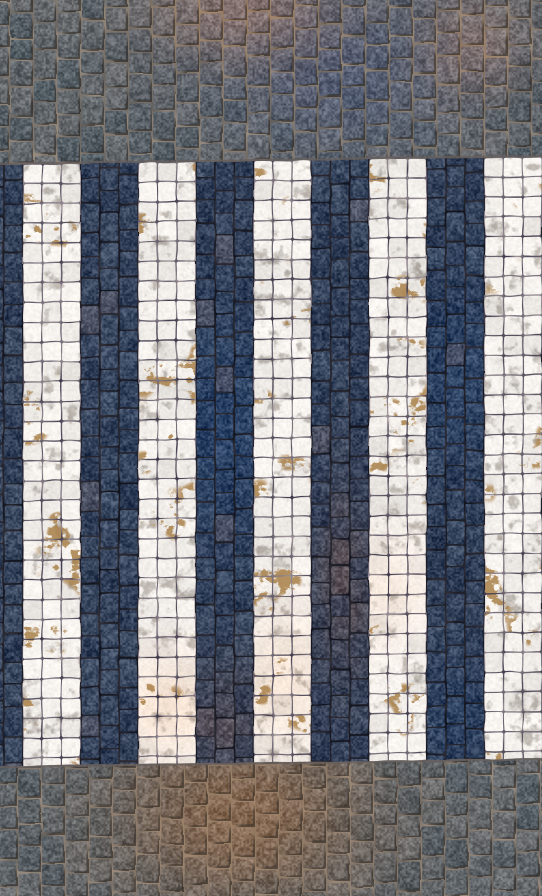
Write a WebGL 2 fragment shader that draws this texture.

```glsl
#version 300 es
precision highp float;
// Cobbled street crossing: white setts in three-column stripes between navy
// setts, with staggered grey paving above and below. Every stone is a rounded
// box in a jittered grid; noise adds grain, stains and soft warm light.
uniform vec2 u_resolution;
out vec4 fragColor;

const float ASPECT = 0.6055;
const float COLUMN = 0.02148;      // width of one sett in the stripes
const float STRIPE_START = 0.0255;

float hash(vec2 p) {
    vec3 q = fract(vec3(p.xyx) * 0.1031);
    q += dot(q, q.yzx + 33.33);
    return fract((q.x + q.y) * q.z);
}

float noise(vec2 p) {
    vec2 i = floor(p), f = fract(p);
    f = f * f * (3.0 - 2.0 * f);
    return mix(mix(hash(i), hash(i + vec2(1, 0)), f.x),
               mix(hash(i + vec2(0, 1)), hash(i + vec2(1, 1)), f.x), f.y);
}

float fbm(vec2 p) {
    float sum = 0.0, amp = 0.5;
    for (int i = 0; i < 4; i++) {
        sum += amp * noise(p);
        p = p * 2.03 + 17.1;
        amp *= 0.5;
    }
    return sum;
}

float glow(vec2 p, vec2 centre, vec2 radius) {
    vec2 d = (p - centre) / radius;
    return exp(-dot(d, d));
}

float roundBox(vec2 p, vec2 halfSize, float r) {
    vec2 d = abs(p) - halfSize + r;
    return length(max(d, 0.0)) + min(max(d.x, d.y), 0.0) - r;
}

// Returns signed distance, stone hash, and position inside the stone (-1..1).
vec4 stone(vec2 p, vec2 size, float stagger, float gap, float seed) {
    float col = floor(p.x / size.x);
    float y = p.y / size.y + stagger * (0.5 * mod(col, 2.0) + 0.2 * hash(vec2(col, seed)));
    y += stagger * 0.12 * sin(y * 1.7 + col * 2.4 + seed);
    float row = floor(y);
    float id = hash(vec2(col + 40.0, row + 90.0) + seed);
    vec2 local = vec2(fract(p.x / size.x), fract(y)) - 0.5;
    vec2 halfSize = 0.5 * size - gap * (0.75 + 0.5 * vec2(id, fract(id * 7.3)));
    float d = roundBox(local * size, halfSize, 0.0022);
    return vec4(d, id, local * 2.0);
}

float cover(float d, float px) {
    return 1.0 - smoothstep(-0.7 * px, 0.7 * px, d);
}

vec3 whiteSetts(vec2 p, vec2 q, float grain, float px) {
    vec4 s = stone(q, vec2(COLUMN, 0.0221), 0.0, 0.0007, 3.0);
    vec3 col = vec3(0.975, 0.96, 0.945) - 0.07 * s.y * s.y;
    col -= vec3(0.22, 0.23, 0.24) * smoothstep(0.54, 0.76, fbm(p * 75.0));
    col += 0.09 * (grain - 0.5);
    float warm = glow(p, vec2(0.19, 0.21), vec2(0.06))
        + 0.8 * glow(p, vec2(0.32, 0.24), vec2(0.06, 0.08))
        + 0.6 * glow(p, vec2(0.43, 0.34), vec2(0.05, 0.06));
    col *= mix(vec3(1), vec3(1.01, 0.93, 0.86), 0.75 * warm);
    // Ochre stains in sparse patches
    float patches = smoothstep(0.66, 0.78, noise(p * 31.0 + 8.0));
    float stain = patches * smoothstep(0.50, 0.62, fbm(p * vec2(95.0, 125.0) + 31.0));
    col = mix(col, vec3(0.66, 0.50, 0.28), 0.85 * stain);
    vec3 joint = mix(vec3(0.22, 0.20, 0.27), vec3(0.62, 0.58, 0.60), noise(p * 90.0));
    return mix(joint, col, cover(s.x, px));
}

vec3 navySetts(vec2 p, vec2 q, float grain, float px) {
    vec4 s = stone(q, vec2(COLUMN, 0.0283), 1.0, 0.0009, 11.0);
    vec3 col = mix(vec3(0.18, 0.23, 0.33), vec3(0.25, 0.31, 0.40), s.y);
    float deep = glow(p, vec2(0.25, 0.52), vec2(0.08, 0.13))
        + 0.8 * glow(p, vec2(0.51, 0.58), vec2(0.06, 0.12))
        + 0.6 * glow(p, vec2(0.51, 0.20), vec2(0.05, 0.07));
    col = mix(col, vec3(0.14, 0.25, 0.41), 0.7 * min(deep, 1.0));
    col = mix(col, vec3(0.36, 0.34, 0.39), 0.5 * step(0.965, s.y));
    float warm = glow(p, vec2(0.385, 0.35), vec2(0.035, 0.12))
        + 0.8 * glow(p, vec2(0.26, 0.19), vec2(0.06, 0.07));
    col = mix(col, vec3(0.36, 0.31, 0.33), 0.65 * warm * (0.5 + s.y));
    col += 0.30 * (grain - 0.5) + 0.02 * s.w;
    vec3 joint = mix(vec3(0.06, 0.07, 0.11), vec3(0.19, 0.18, 0.21), noise(p * 80.0));
    return mix(joint, col, cover(s.x, px));
}

vec3 paving(vec2 p, vec2 q, float grain, float px, float seed) {
    vec4 s = stone(q, vec2(0.0265, 0.0288), 1.0, 0.0013, seed);
    vec3 col = mix(vec3(0.32, 0.36, 0.39), vec3(0.42, 0.43, 0.44), s.y);
    col = mix(col, vec3(0.32, 0.36, 0.47), 0.75 * glow(p, vec2(0.38, 0.92), vec2(0.13, 0.09)));
    float rose = glow(p, vec2(0.27, 0.99), vec2(0.10, 0.06)) + 0.8 * glow(p, vec2(0.53, 0.95), vec2(0.06, 0.06));
    col = mix(col, vec3(0.56, 0.46, 0.44), 0.8 * min(rose, 1.0));
    float amber = glow(p, vec2(0.27, 0.09), vec2(0.14, 0.11));
    col = mix(col, vec3(0.55, 0.41, 0.30), 0.85 * amber);
    col += 0.30 * (grain - 0.5) + 0.02 * s.w;
    vec3 joint = mix(vec3(0.38, 0.37, 0.36), vec3(0.60, 0.55, 0.50), noise(p * 75.0));
    joint = mix(joint, vec3(0.70, 0.53, 0.38), 0.6 * max(amber, min(rose, 1.0)));
    // Narrow shadow on the lower right rim of each stone
    float rim = smoothstep(-0.0018, 0.0004, s.x) * smoothstep(0.2, 1.0, s.z - s.w);
    return mix(joint, col, cover(s.x, px)) * (1.0 - 0.42 * rim);
}

void main() {
    vec2 p = gl_FragCoord.xy / u_resolution * vec2(ASPECT, 1.0);
    float px = 1.0 / u_resolution.y;
    float grain = 0.6 * noise(p * 480.0) + 0.4 * noise(p * 230.0 + 5.0);
    // Uneven hand-laid edges and a slight tilt of the rows
    vec2 wobble = (vec2(noise(p * 65.0), noise(p * 65.0 + 40.0)) - 0.5) * 0.0017;
    vec2 w = p + wobble - vec2(0.0, 0.014 * p.x);
    const float TOP = 0.8165, BOTTOM = 0.1450;

    vec2 q = w - vec2(STRIPE_START, TOP);
    float white = step(mod(q.x, 6.0 * COLUMN), 3.0 * COLUMN);
    vec3 crossing = white > 0.5 ? whiteSetts(p, q, grain, px) : navySetts(p, q, grain, px);

    bool upper = w.y > 0.5;
    vec2 origin = upper ? vec2(0.0104, TOP) : vec2(0.0195, BOTTOM);
    vec3 street = paving(p, w - origin, grain, px, upper ? 5.0 : 23.0);

    float band = max(w.y - TOP, BOTTOM - w.y);
    vec3 col = mix(street, crossing, cover(band, px));
    // Mortar seam where the paving meets the crossing
    col = mix(col, vec3(0.40, 0.37, 0.36), 0.8 * cover(abs(band - 0.001) - 0.0012, px));
    fragColor = vec4(clamp(col, 0.0, 1.0), 1.0);
}
```
